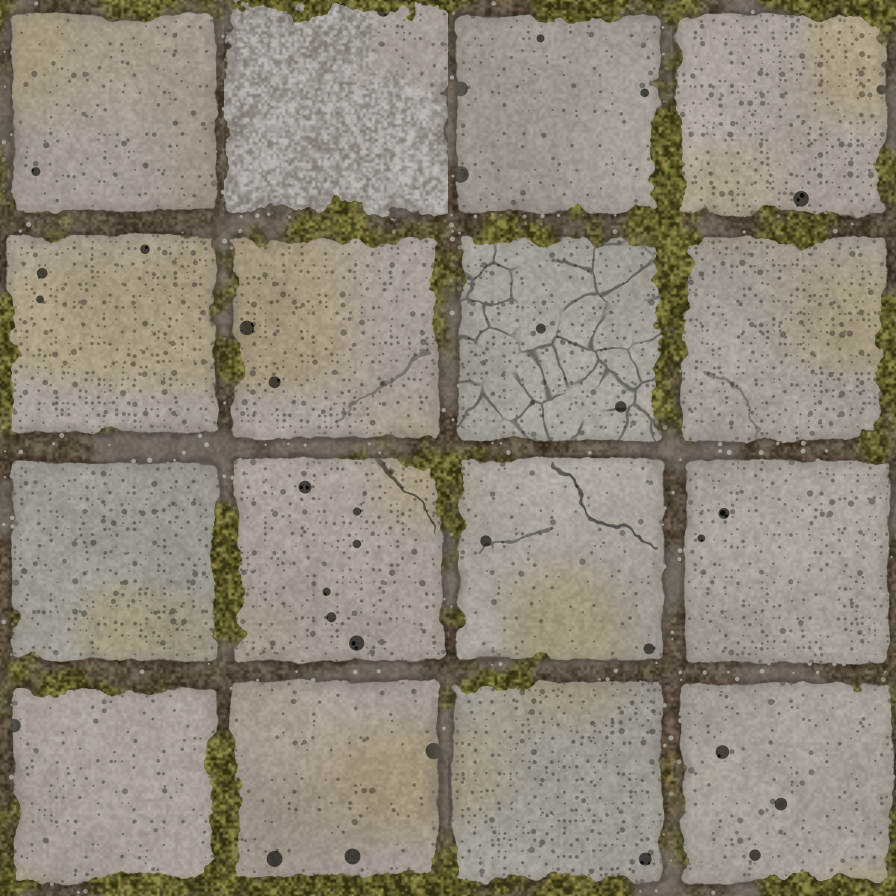
Give the GLSL for this texture, as a WebGL 1 fragment shader.

```glsl
precision highp float;
// Weathered concrete paving slabs, four by four, with soil and moss in the joints.
uniform vec2 u_resolution;

const float SLABS = 4.0;
const vec2 HALF_SIZE = vec2(0.462, 0.443);  // slab half size, in grid cells
const float SIZE_JITTER = 0.022;
const float SHIFT_JITTER = 0.018;
const float SKEW_JITTER = 0.022;
const float CORNER = 0.025;
const float CRACK_WIDTH = 0.011;
const vec2 WORN_SLAB = vec2(1.0, 3.0);
const vec2 CRAZED_SLAB = vec2(2.0, 2.0);
const vec3 SLAB_LIGHT = vec3(0.69, 0.67, 0.645);
const vec3 SLAB_DARK = vec3(0.575, 0.55, 0.525);
const vec3 WARM_TINT = vec3(1.015, 0.985, 0.97);
const vec3 COOL_TINT = vec3(0.985, 1.0, 0.985);
const vec3 OCHRE_TINT = vec3(1.0, 0.975, 0.86);
const vec3 DUST = vec3(0.49, 0.46, 0.43);
const vec3 SOIL = vec3(0.42, 0.37, 0.315);
const vec3 SOIL_DARK = vec3(0.22, 0.18, 0.12);
const vec3 MOSS = vec3(0.50, 0.48, 0.25);
const vec3 MOSS_DARK = vec3(0.20, 0.19, 0.07);
const vec3 PEBBLE = vec3(0.74, 0.73, 0.72);

float hash(vec2 p) {
  vec3 q = fract(p.xyx * 0.1031);
  q += dot(q, q.yzx + 33.33);
  return fract((q.x + q.y) * q.z);
}

vec2 hash2(vec2 p) { return vec2(hash(p + 17.3), hash(p + 71.9)); }

// Value noise that wraps at the canvas edge
float noise(vec2 uv, float freq) {
  vec2 i = floor(uv * freq), f = fract(uv * freq);
  f = f * f * (3.0 - 2.0 * f);
  vec2 a = mod(i, freq), b = mod(i + 1.0, freq);
  return mix(mix(hash(a + freq), hash(vec2(b.x, a.y) + freq), f.x),
             mix(hash(vec2(a.x, b.y) + freq), hash(b + freq), f.x), f.y);
}

float fbm(vec2 uv, float freq) {
  float sum = 0.0, amp = 0.533;
  for (int k = 0; k < 4; k++) {
    sum += amp * noise(uv, freq);
    freq *= 2.0;
    amp *= 0.5;
  }
  return sum;
}

// Scattered round spots, at most one per grid square
float specks(vec2 uv, float freq, float chance) {
  vec2 id = mod(floor(uv * freq), freq) + freq;
  vec2 center = 0.35 + 0.3 * hash2(id);
  float radius = mix(0.12, 0.32, hash(id + 5.7));
  float aa = 0.7 * freq / u_resolution.y;
  float spot = 1.0 - smoothstep(radius - aa, radius + aa, distance(fract(uv * freq), center));
  return spot * step(hash(id), chance);
}

// Network of fine cracks between cellular regions
float crazing(vec2 uv, float freq) {
  vec2 p = uv * freq, i = floor(p);
  float near = 9.0, next = 9.0;
  for (int y = -1; y <= 1; y++)
    for (int x = -1; x <= 1; x++) {
      vec2 id = i + vec2(float(x), float(y));
      float d = distance(p, id + hash2(mod(id, freq)));
      next = min(next, max(near, d));
      near = min(near, d);
    }
  return 1.0 - smoothstep(0.02, 0.11, next - near);
}

// Tapering crack from a to b, in grid units
float crack(vec2 p, vec2 a, vec2 b) {
  vec2 ab = b - a;
  float t = clamp(dot(p - a, ab) / dot(ab, ab), 0.0, 1.0);
  float w = CRACK_WIDTH * (1.0 - 0.5 * t), aa = SLABS / u_resolution.y;
  return 1.0 - smoothstep(w - aa, w + aa, length(p - a - ab * t));
}

void main() {
  vec2 uv = gl_FragCoord.xy / u_resolution;
  vec2 cell = floor(uv * SLABS), f = fract(uv * SLABS) - 0.5;
  float aa = SLABS / u_resolution.y;
  float worn = 1.0 - step(0.5, distance(cell, WORN_SLAB));
  float crazed = 1.0 - step(0.5, distance(cell, CRAZED_SLAB));
  float fine = noise(uv, 300.0), grain = 0.6 * fine + 0.4 * noise(uv, 160.0);
  float stain = fbm(uv, 10.0), rough = fbm(uv, 48.0);

  // Slab outline: shifted, skewed and chipped
  vec2 q = f - (hash2(cell) - 0.5) * 2.0 * SHIFT_JITTER;
  q += (hash(cell + 3.1) - 0.5) * SKEW_JITTER * q.yx * vec2(1.0, -1.0);
  vec2 size = HALF_SIZE + (hash2(cell + 9.0) - 0.5) * SIZE_JITTER + worn * 0.03;
  vec2 e = abs(q) - size + CORNER;
  float d = length(max(e, 0.0)) + min(max(e.x, e.y), 0.0) - CORNER;
  d += (rough - 0.5) * mix(0.04, 0.12, worn);

  // Slab surface: tone, stains, grain and pits
  float tone = 0.5 + 0.4 * (hash(cell + 21.0) - 0.5) + 1.0 * (stain - 0.5) + 1.1 * (grain - 0.5);
  vec3 slab = mix(SLAB_DARK, SLAB_LIGHT, tone) * mix(COOL_TINT, WARM_TINT, hash(cell + 4.0));
  slab *= mix(vec3(1.0), OCHRE_TINT, smoothstep(0.55, 0.8, noise(uv + 0.37, 6.0)));
  float pitted = mix(0.08, 0.32, hash(cell + 13.0));
  float pits = max(specks(uv, 90.0, pitted * 0.6), specks(uv, 150.0, pitted));
  slab *= 1.0 - 0.33 * pits - 0.6 * specks(uv, 34.0, 0.025);

  // Exposed gravel on the worn slab, with one sound corner
  float sound = smoothstep(0.0, 0.06, min(f.x, f.y) - 0.1 + 0.2 * (rough - 0.5));
  vec3 gravel = mix(DUST, PEBBLE, smoothstep(0.25, 0.85, 0.6 * grain + 0.4 * stain + 0.08));
  gravel = mix(gravel, PEBBLE, 0.6 * specks(uv, 100.0, 0.35));
  slab = mix(slab, gravel, worn * (1.0 - sound));

  // Cracks
  vec2 bend = vec2(fbm(uv, 24.0), fbm(uv + 0.53, 24.0)) - 0.5;
  vec2 p = uv * SLABS + 0.2 * bend;
  float cracks = max(crack(p, vec2(1.67, 1.98), vec2(1.96, 1.6)),
                     crack(p, vec2(2.47, 1.94), vec2(2.62, 1.7)));
  cracks = max(cracks, crack(p, vec2(2.62, 1.7), vec2(2.93, 1.6)));
  cracks = max(cracks, 0.7 * crack(p, vec2(2.42, 1.66), vec2(2.15, 1.55)));
  cracks = max(cracks, 0.5 * crack(p, vec2(1.9, 2.44), vec2(1.55, 2.1)));
  cracks = max(cracks, 0.5 * crack(p, vec2(3.2, 2.3), vec2(3.42, 2.1)));
  float craze = crazing(uv + 0.025 * bend, 24.0) * smoothstep(0.38, 0.58, noise(uv, 20.0));
  slab *= 1.0 - 0.5 * cracks - 0.38 * craze * crazed;
  slab = mix(slab, DUST, 0.7 * rough * (1.0 - smoothstep(0.0, 0.06, -d)));

  // Joints: soil, grit and pebbles
  vec3 joint = mix(SOIL_DARK, SOIL, clamp(0.65 + 1.5 * (grain - 0.5) + 0.8 * (rough - 0.5), 0.0, 1.2));
  joint = mix(joint, DUST, 0.6 * smoothstep(0.45, 0.65, noise(uv + 0.71, 14.0)));
  joint *= mix(0.78, 1.0, smoothstep(0.0, 0.035, d));
  joint = mix(joint, PEBBLE, 0.7 * specks(uv, 110.0, 0.1));

  // Moss, thicker along the base and in the upper right joint
  float lush = 0.14 * (1.0 - smoothstep(0.0, 0.04, min(uv.y, 1.0 - uv.y)));
  lush += 0.16 * smoothstep(0.05, 0.02, abs(uv.x - 0.75)) * smoothstep(0.46, 0.52, uv.y);
  float moss = smoothstep(0.5, 0.66, fbm(uv + 0.19, 12.0) + lush);
  vec3 tuft = mix(MOSS_DARK, MOSS, clamp(0.5 + 1.9 * (grain - 0.5) + 0.6 * (rough - 0.5), 0.0, 1.2));
  joint = mix(joint, tuft, moss * smoothstep(0.2, 0.5, rough + 0.15));

  float open = smoothstep(-aa, aa, d + 0.06 * moss * rough);
  gl_FragColor = vec4(mix(slab, joint, open), 1.0);
}
```
